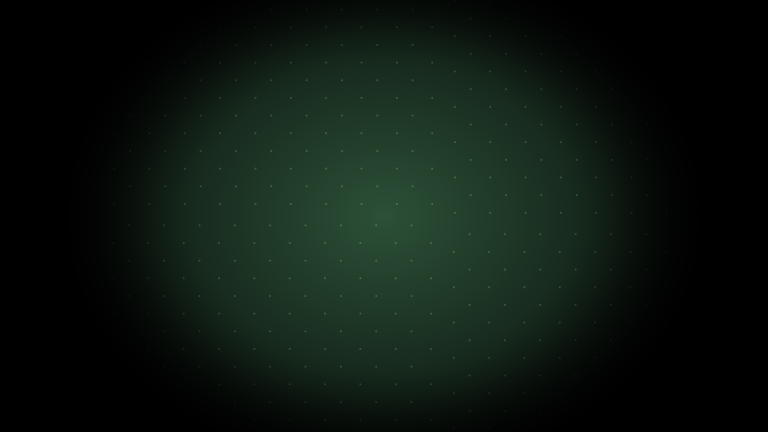
This background is drawn by a Shadertoy shader. Its source:

```glsl
// Coverage of round dots repeated on a square lattice
float dotGrid(vec2 p, float period, float radius, float pixel) {
    vec2 cell = (fract(p / period + 0.5) - 0.5) * period;
    return clamp((radius - length(cell)) / pixel + 0.5, 0.0, 1.0);
}

void mainImage(out vec4 fragColor, in vec2 fragCoord) {
    float pixel = 1.0 / iResolution.y;
    vec2 p = (fragCoord - 0.5 * iResolution.xy) * pixel;

    // Green elliptical glow
    float r = length(p * vec2(0.893, 1.12));
    vec3 color = vec3(0.173, 0.314, 0.220) * max(1.0 - 1.18 * r, 0.0);

    // Two interleaved lattices, shifted across the tile seams
    vec2 anchor = vec2(-0.0155, 0.0688);
    anchor += step(0.1366, p.x) * vec2(0.0526, -0.0206);
    anchor += step(p.y, -0.007) * vec2(-0.0026, -0.0086);
    vec2 q = p - anchor;
    float dots = max(dotGrid(q, 0.0818, 0.0022, pixel),
                     dotGrid(q + vec2(0.0366, 0.0408), 0.0818, 0.0022, pixel));
    color = mix(color, vec3(0.42, 0.64, 0.38), dots * 0.5 * (1.0 - 0.8 * r));

    // Soft vignette to black
    color *= smoothstep(0.683, 0.370, r);
    fragColor = vec4(color, 1.0);
}
```
